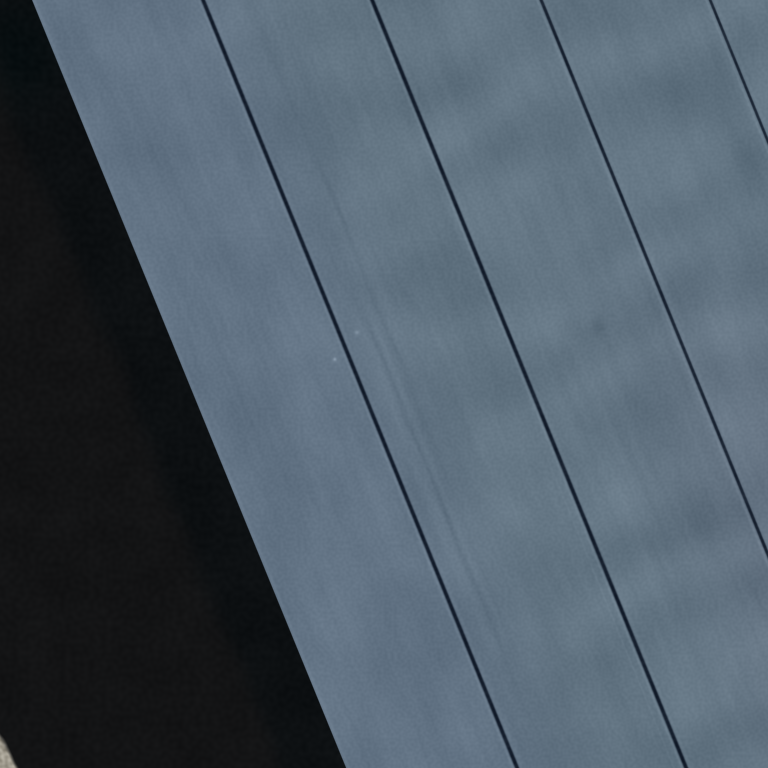
Reproduce this texture procedurally as a Shadertoy shader.

```glsl
// Blue-grey painted metal panels with slanted dark seams beside a deep shadow.

const float EDGE_TOP = 0.0417;      // x of the panel edge at the top
const float EDGE_SLOPE = 0.409;     // sideways drift of the edge per unit of descent
const float SEAM_FIRST = 0.2227;    // horizontal offset of the first seam from the edge
const float SEAM_STEP = 0.2201;     // horizontal gap between seams
const float SEAM_WIDE = 0.0027;     // half width of the near seams
const float SEAM_THIN = 0.0020;     // half width of the far seams
const float RIPPLE_PERIOD = 0.131;
const float RIPPLE_PEAK = 0.488;
const float RIPPLE_DEPTH = 0.017;
const float CLOUD_DEPTH = 0.060;
const float GRAIN_SCALE = 230.0;
const float GRAIN_DEPTH = 0.026;
const float TAU = 6.28318;

const vec3 PANEL = vec3(0.386, 0.452, 0.514);
const vec3 SEAM = vec3(0.065, 0.100, 0.155);
const vec3 GROUND = vec3(0.074, 0.076, 0.080);
const vec3 DEEP_SHADE = vec3(0.050, 0.062, 0.070);
const vec3 CORNER = vec3(0.62, 0.60, 0.55);

float hash(vec2 p) {
    p = fract(p * vec2(0.1031, 0.1137));
    p += dot(p, p.yx + 33.33);
    return fract((p.x + p.y) * p.x * 17.3);
}

vec2 gradient(vec2 cell) {
    float a = TAU * hash(cell + 71.0);
    return vec2(cos(a), sin(a));
}

float gradientNoise(vec2 p) {
    vec2 i = floor(p), f = fract(p);
    vec2 w = f * f * f * (f * (f * 6.0 - 15.0) + 10.0);
    float a = dot(gradient(i), f);
    float b = dot(gradient(i + vec2(1, 0)), f - vec2(1, 0));
    float c = dot(gradient(i + vec2(0, 1)), f - vec2(0, 1));
    float d = dot(gradient(i + vec2(1, 1)), f - vec2(1, 1));
    return mix(mix(a, b, w.x), mix(c, d, w.x), w.y);
}

float fbm(vec2 p) {
    float sum = 0.0, gain = 0.6;
    for (int i = 0; i < 4; i++) {
        sum += gain * gradientNoise(p);
        p = p * 2.03 + 17.0;
        gain *= 0.5;
    }
    return sum;
}

// Soft line of the given half width around zero
float band(float d, float halfWidth) {
    return exp(-d * d / (halfWidth * halfWidth));
}

vec3 panelColor(vec2 p, float u, float along) {
    // Cloudy tone and dents running across the panels
    float light = CLOUD_DEPTH * fbm(vec2(u * 9.0, along * 7.0) + 3.0);
    float warp = 0.06 * gradientNoise(p * 5.0);
    float ripple = cos(TAU * (along - RIPPLE_PEAK + warp) / RIPPLE_PERIOD);
    float strength = smoothstep(0.15, 0.55, u) * (0.8 + gradientNoise(p * 6.0 + 9.0));
    light -= RIPPLE_DEPTH * ripple * strength;

    // Brushed streaks following the seams
    light += 0.014 * gradientNoise(vec2(u * 55.0, along * 4.0));
    light += 0.010 * gradientNoise(vec2(u * 140.0, along * 9.0));

    // Worn trail beside the first seam, made of thin broken streaks
    float depth = 1.0 - p.y;
    float trail = smoothstep(0.30, 0.48, depth) * (1.0 - smoothstep(0.72, 0.95, depth));
    float wobble = 0.005 * gradientNoise(vec2(along * 9.0, 4.0));
    float patchy = 0.8 + 0.9 * gradientNoise(vec2(u * 60.0, along * 20.0));
    light += 0.030 * trail * patchy * band(u - 0.254 - wobble, 0.008);
    light += 0.016 * trail * band(u - 0.273 - wobble, 0.004);
    light -= 0.024 * trail * patchy * band(u - 0.265 - wobble, 0.003);
    light -= 0.020 * smoothstep(0.1, 0.3, depth) * (1.0 - smoothstep(0.45, 0.6, depth))
        * band(u - 0.286 - wobble, 0.004);

    // Scratch left of the second seam
    light += 0.018 * smoothstep(0.5, 0.8, depth) * band(u - 0.427, 0.0018);

    // Small smudge
    light -= 0.035 * band(length((p - vec2(0.778, 0.573)) * vec2(1.0, 0.7)), 0.010);

    // Pale specks near the first seam
    float speck = band(length(p - vec2(0.436, 0.532)), 0.0024)
        + 0.6 * band(length(p - vec2(0.465, 0.567)), 0.003);
    light += 0.14 * speck;

    // Bluer first panel, greener middle, greyer lower right
    vec3 tint = mix(vec3(-0.002, -0.002, 0.003), vec3(0.0, 0.004, -0.003),
        smoothstep(0.15, 0.4, u));
    tint += vec3(0.010, -0.004, 0.002) * smoothstep(0.45, 0.75, u) * smoothstep(0.2, 0.7, depth);
    return PANEL + tint + light;
}

vec3 shadowColor(vec2 p, float u, float px) {
    float inner = -0.085 + 0.025 * gradientNoise(p * 9.0);
    vec3 color = mix(GROUND, DEEP_SHADE, smoothstep(inner - 0.02, inner + 0.02, u));
    color += 0.020 * fbm(p * 14.0) + 0.016 * gradientNoise(p * 130.0);
    color += vec3(-0.02, -0.006, -0.006) * band(length(p - vec2(0.02, 0.93)), 0.07);
    float cornerEdge = 0.041 - p.y - 1.8 * p.x + 0.006 * gradientNoise(p * 60.0);
    return mix(color, CORNER + 0.2 * gradientNoise(p * 150.0),
        smoothstep(-0.006 - px, 0.006 + px, cornerEdge));
}

void mainImage(out vec4 fragColor, in vec2 fragCoord) {
    vec2 p = fragCoord / iResolution.xy;
    float px = 1.0 / iResolution.y;
    float cosTilt = inversesqrt(1.0 + EDGE_SLOPE * EDGE_SLOPE);
    float u = p.x - EDGE_TOP - EDGE_SLOPE * (1.0 - p.y);
    float along = cosTilt * (p.y - EDGE_SLOPE * p.x);
    vec3 panel = panelColor(p, u, along);

    // Repeated seams: flat dark core with a short falloff and a lit left lip
    float index = max(0.0, round((u - SEAM_FIRST) / SEAM_STEP));
    float d = cosTilt * (u - SEAM_FIRST - index * SEAM_STEP);
    float far = smoothstep(0.55, 0.75, u);
    float core = d / mix(SEAM_WIDE, SEAM_THIN, far);
    panel += 0.035 * band(d + 0.0050, 0.0018) + 0.015 * band(d - 0.0055, 0.0022);
    float density = mix(0.98, 0.84, far) + 0.12 * gradientNoise(vec2(along * 30.0, index * 7.3));
    panel = mix(panel, SEAM, clamp(density, 0.0, 1.0) * exp(-pow(abs(core), 3.0)));

    // Crisp panel rim against the shadow
    float edge = cosTilt * u;
    panel += 0.025 * band(edge - 0.003, 0.002);
    vec3 color = mix(shadowColor(p, u, px), panel, smoothstep(-0.8 * px, 0.8 * px, edge));
    float grain = gradientNoise(p * GRAIN_SCALE) * smoothstep(-0.01, 0.01, edge);
    fragColor = vec4(clamp(color + GRAIN_DEPTH * grain, 0.0, 1.0), 1.0);
}
```
